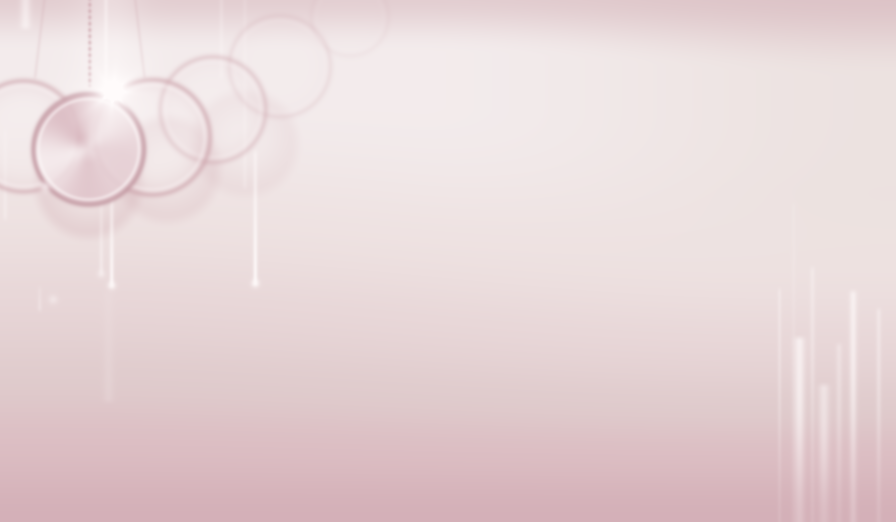
A Shadertoy shader for this background:

```glsl
// Pale rose backdrop with glassy discs, hanging light threads and rising bars.

const vec3 ROSE = vec3(0.80, 0.64, 0.67);
const vec3 WHITE = vec3(1.0, 0.985, 0.985);

float softBand(float d, float width) {
    return exp(-d * d / (width * width));
}

// Vertical wash whose lower edge sinks toward the right
vec3 backdrop(vec2 p) {
    float h = p.y + 0.09 * smoothstep(0.1, 1.5, p.x) * smoothstep(0.0, 0.4, p.y)
                      * smoothstep(0.95, 0.6, p.y);
    vec3 c = mix(vec3(0.83, 0.69, 0.72), vec3(0.862, 0.745, 0.765), smoothstep(0.0, 0.17, h));
    c = mix(c, vec3(0.875, 0.795, 0.80), smoothstep(0.14, 0.28, h));
    c = mix(c, vec3(0.905, 0.835, 0.84), smoothstep(0.25, 0.43, h));
    c = mix(c, vec3(0.932, 0.884, 0.882), smoothstep(0.38, 0.60, h));
    c = mix(c, vec3(0.952, 0.922, 0.924), smoothstep(0.55, 0.82, h));
    // Warm grey on the right, rose along the top
    float right = smoothstep(0.8, 1.7, p.x);
    c = mix(c, vec3(0.918, 0.875, 0.865), 0.75 * right * smoothstep(0.4, 0.65, p.y));
    float edge = smoothstep(0.90 - 0.05 * right, 1.01, p.y);
    return mix(c, vec3(0.865, 0.765, 0.78), edge * (0.75 + 0.25 * right));
}

// Translucent disc: clear centre, darker toward a soft rim
vec3 glassDisc(vec3 c, vec2 p, vec2 centre, float radius, float strength) {
    float d = length(p - centre);
    float inside = smoothstep(radius + 0.004, radius - 0.004, d);
    float shade = inside * pow(min(d / radius, 1.0), 5.0) * 0.32;
    c = mix(c, WHITE, 0.18 * inside * strength);
    c = mix(c, ROSE, shade * strength);
    c = mix(c, ROSE, 0.50 * softBand(d - radius, 0.006) * strength);
    return mix(c, WHITE, 0.30 * softBand(d - radius + 0.011, 0.005) * strength);
}

// Front disc with a conic metal sheen
vec3 metalDisc(vec3 c, vec2 p) {
    vec2 q = p - vec2(0.170, 0.714);
    float d = length(q), a = atan(q.y, q.x);
    float inside = smoothstep(0.108, 0.102, d);
    float sheen = 0.5 + 0.30 * cos(2.0 * a - 1.0) + 0.20 * cos(3.0 * a + 2.6);
    sheen = mix(0.6, sheen, smoothstep(0.0, 0.03, d));
    vec3 metal = mix(vec3(0.85, 0.72, 0.75), vec3(0.965, 0.93, 0.935), clamp(sheen, 0.0, 1.0));
    c = mix(c, metal, 0.9 * inside);
    c = mix(c, vec3(0.77, 0.61, 0.645), 0.75 * softBand(d - 0.106, 0.006));
    c = mix(c, WHITE, 0.4 * softBand(d - 0.096, 0.004));
    // Glint on the lower left rim
    return mix(c, WHITE, 0.6 * softBand(length(q - vec2(-0.083, -0.072)), 0.010));
}

// Vertical light streak between two heights
float streak(vec2 p, float x, float low, float high, float width) {
    return softBand(p.x - x, width) * smoothstep(low - 0.008, low + 0.008, p.y)
         * smoothstep(high + 0.008, high - 0.008, p.y);
}

void mainImage(out vec4 fragColor, in vec2 fragCoord) {
    vec2 p = fragCoord / iResolution.y;
    p.x *= 1.716 * iResolution.y / iResolution.x;
    vec3 c = backdrop(p);

    // Blurred reflections below the discs
    for (int i = 0; i < 3; i++) {
        float k = float(i);
        float d = length(p - vec2(0.17 + 0.15 * k, 0.645 + 0.02 * k + 0.01 * k * k));
        float body = smoothstep(0.115, 0.085, d) * smoothstep(0.02, 0.10, d);
        c = mix(c, ROSE, body * (0.27 - 0.07 * k));
    }

    // Threads: x, low end, high end, strength
    vec4 threads[10] = vec4[10](
        vec4(0.489, 0.457, 0.71, 0.75), vec4(0.214, 0.453, 0.63, 0.70),
        vec4(0.194, 0.475, 0.62, 0.35), vec4(0.208, 0.230, 0.44, 0.14),
        vec4(0.076, 0.405, 0.45, 0.25), vec4(0.049, 0.945, 1.10, 0.55),
        vec4(0.424, 0.850, 1.10, 0.22), vec4(0.469, 0.640, 1.10, 0.18),
        vec4(0.203, 0.800, 1.10, 0.50), vec4(0.010, 0.580, 0.75, 0.25));
    for (int i = 0; i < 10; i++) {
        vec4 t = threads[i];
        float broad = t.w < 0.15 || t.y > 0.9 ? 0.010 : 0.0045;
        float fade = mix(1.0, 0.5, smoothstep(t.y, t.z, p.y));
        c = mix(c, WHITE, t.w * fade * streak(p, t.x, t.y, t.z, broad));
        float bead = softBand(length(p - t.xy), 0.008);
        c = mix(c, WHITE, bead * t.w * step(t.y, 0.5) * step(0.3, t.w));
    }
    c = mix(c, WHITE, 0.35 * softBand(length(p - vec2(0.102, 0.426)), 0.009));

    // Veil of light and beaded cord above the discs
    c = mix(c, WHITE, 0.28 * softBand(p.x - 0.21, 0.06) * smoothstep(0.70, 0.85, p.y));
    float beads = 0.7 + 0.3 * cos(p.y * 520.0);
    c = mix(c, ROSE, 0.55 * beads * streak(p, 0.172, 0.835, 1.1, 0.004));
    for (int i = 0; i < 2; i++) {
        float side = float(i) * 2.0 - 1.0;
        float x = 0.172 + side * (0.105 - 0.12 * (p.y - 0.85));
        c = mix(c, ROSE, 0.16 * streak(p, x, 0.85, 1.1, 0.004));
    }

    // Rear discs: centre, radius, strength
    vec4 discs[5] = vec4[5](
        vec4(0.670, 0.967, 0.075, 0.12), vec4(0.536, 0.873, 0.098, 0.25),
        vec4(0.408, 0.790, 0.102, 0.52), vec4(0.045, 0.739, 0.107, 0.80),
        vec4(0.292, 0.737, 0.111, 0.90));
    for (int i = 0; i < 5; i++) c = glassDisc(c, p, discs[i].xy, discs[i].z, discs[i].w);
    c = metalDisc(c, p);

    // Flare on the upper rim
    vec2 f = p - vec2(0.217, 0.826);
    float rays = pow(abs(cos(4.0 * atan(f.y, f.x) + 0.4)), 6.0);
    float glow = 0.9 * softBand(length(f), 0.032) + (0.35 + 0.15 * rays) * softBand(length(f), 0.075);
    c = mix(c, WHITE, min(glow, 1.0));

    // Rising bars: x, top, half width, strength
    vec4 bars[8] = vec4[8](
        vec4(1.531, 0.353, 0.010, 0.65), vec4(1.578, 0.263, 0.010, 0.45),
        vec4(1.634, 0.442, 0.007, 0.58), vec4(1.683, 0.408, 0.005, 0.32),
        vec4(1.493, 0.446, 0.004, 0.25), vec4(1.556, 0.487, 0.005, 0.27),
        vec4(1.607, 0.341, 0.006, 0.28), vec4(1.520, 0.609, 0.004, 0.10));
    for (int i = 0; i < 8; i++) {
        vec4 b = bars[i];
        float fade = mix(0.35, 1.0, smoothstep(0.0, b.y * 0.75, p.y));
        c = mix(c, WHITE, b.w * fade * streak(p, b.x, -0.1, b.y, b.z));
    }

    fragColor = vec4(c, 1.0);
}
```
